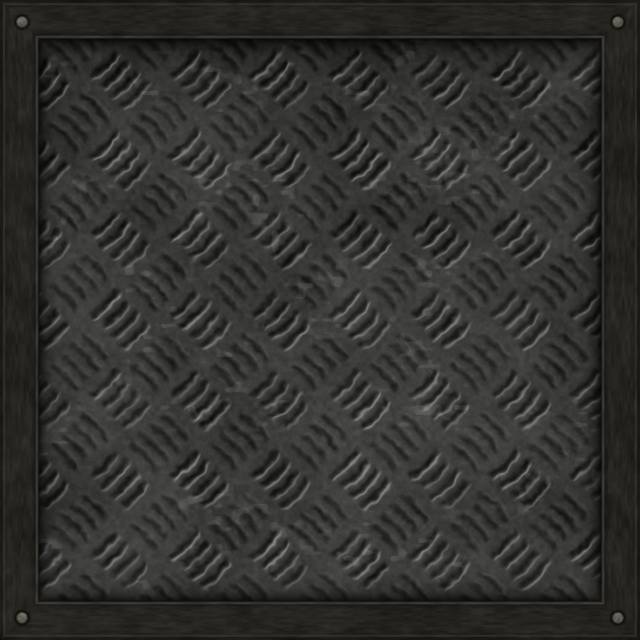
Reproduce this texture procedurally as a three.js fragment shader.

```glsl
// Worn steel tread plate with alternating four-bar groups, set in a dark riveted frame.
varying vec2 vUv;

const float PITCH = 0.125;                  // distance between like groups
const vec2 GROUP_ORIGIN = vec2(0.189, 0.124);
const float BARS = 4.0;                     // bars in each group
const float FRAME_WIDTH = 0.061;
const float RIVET_INSET = 0.0345;
const float RIVET_RADIUS = 0.0095;

const vec3 STEEL = vec3(0.232, 0.236, 0.224);
const vec3 FRAME = vec3(0.142, 0.134, 0.118);
const vec3 EDGE_LIGHT = vec3(0.29, 0.28, 0.25);
const vec3 RIVET = vec3(0.44, 0.44, 0.39);

// Hash and value noise
float hash(vec2 p) {
  vec3 q = fract(vec3(p.xyx) * 0.1031);
  q += dot(q, q.yzx + 33.33);
  return fract((q.x + q.y) * q.z);
}

float noise(vec2 p) {
  vec2 i = floor(p);
  vec2 f = fract(p);
  f = f * f * (3.0 - 2.0 * f);
  return mix(mix(hash(i), hash(i + vec2(1.0, 0.0)), f.x),
             mix(hash(i + vec2(0.0, 1.0)), hash(i + 1.0), f.x), f.y);
}

float fbm(vec2 p) {
  float sum = 0.0;
  float gain = 0.5;
  for (int i = 0; i < 4; i++) {
    sum += gain * noise(p);
    p = p * 2.03 + 17.0;
    gain *= 0.5;
  }
  return sum;
}

// Soft line of given half width
float bell(float x, float width) {
  return exp(-x * x / (width * width));
}

// Brightness change of one embossed bar; lit bars face the light
float barShade(float along, float across, float lit, float seed) {
  float halfLength = 0.35 + 0.06 * seed;
  float taper = 1.0 - smoothstep(halfLength - 0.13, halfLength, abs(along));
  float bow = across + 1.5 * along * along - 0.08;
  float hollow = bell(bow + 0.16, 0.23) * taper;
  float crest = bell(bow - 0.20, 0.115) * taper;
  return mix(-0.095 * hollow + 0.035 * crest,
             -0.125 * hollow + (0.13 + 0.11 * seed) * crest, lit);
}

// Checkerboard of groups turned by 45 degrees
float treadShade(vec2 p) {
  vec2 wobble = vec2(noise(p * 95.0), noise(p * 95.0 + 40.0)) - 0.5;
  vec2 d = (p - GROUP_ORIGIN) / PITCH;
  vec2 diagonal = vec2(d.x + d.y, d.y - d.x) + 0.06 * wobble;
  vec2 cell = floor(diagonal + 0.5);
  vec2 local = diagonal - cell;
  float lit = 1.0 - mod(cell.x + cell.y, 2.0);
  vec2 bar = mix(vec2(local.y, local.x), vec2(local.x, -local.y), lit);
  float slot = (bar.y + 0.5) * BARS;
  float seed = hash(cell * 7.0 + floor(slot) * 3.1 + 90.0);
  return barShade(bar.x, fract(slot) - 0.5, lit, seed);
}

// Plate with stains, grain and scuffs
vec3 plate(vec2 p, float depth) {
  float stain = fbm(p * 9.0 + 3.0) - 0.47;
  float grain = fbm(p * 130.0) - 0.47;
  float scuff = smoothstep(0.66, 0.86, noise(p * vec2(70.0, 110.0) + 9.0))
              * smoothstep(0.45, 0.68, fbm(p * 14.0 + 60.0));
  float wear = 0.75 + 0.5 * noise(p * 40.0 + 5.0);
  float shade = treadShade(p) * wear + 0.12 * stain + 0.10 * grain + 0.08 * scuff;
  float shadow = 1.0 - 0.78 * exp(-max(depth, 0.0) / 0.012);
  float topShadow = 1.0 - 0.3 * exp(-max(1.0 - FRAME_WIDTH - p.y, 0.0) / 0.03);
  return max(STEEL + shade - 0.02 * (p.y - 0.5), 0.035) * shadow * topShadow;
}

// Dark border with grain running along each side
vec3 frame(vec2 p, float edge) {
  vec2 side = min(p, 1.0 - p);
  vec2 stretch = side.x < side.y ? vec2(230.0, 55.0) : vec2(55.0, 230.0);
  float wear = 0.09 * (fbm(p * stretch) - 0.47) + 0.06 * (fbm(p * 24.0) - 0.47);
  float body = smoothstep(0.0, 0.016, edge) * (1.0 - smoothstep(0.046, 0.058, edge));
  vec3 color = (FRAME + wear) * mix(0.72, 1.05, body);
  float rim = 0.55 * bell(edge - 0.0065, 0.0016) + 0.85 * bell(edge - 0.0575, 0.0017);
  return mix(color, EDGE_LIGHT, rim * (0.6 + 0.5 * noise(p * 60.0)));
}

// Domed rivet with a dark seat
vec3 addRivet(vec3 color, vec2 offset, vec2 p) {
  float r = length(offset);
  color *= 1.0 - 0.55 * (1.0 - smoothstep(RIVET_RADIUS, RIVET_RADIUS * 1.6, r));
  float dome = 1.0 - smoothstep(RIVET_RADIUS * 0.65, RIVET_RADIUS * 1.1, r);
  float light = 0.85 + dot(offset, vec2(-0.3, 0.7)) / RIVET_RADIUS * 0.25;
  return mix(color, RIVET * light * (0.85 + 0.3 * noise(p * 300.0)), dome);
}

void main() {
  vec2 side = min(vUv, 1.0 - vUv);
  float edge = min(side.x, side.y);
  float inside = smoothstep(FRAME_WIDTH - 0.001, FRAME_WIDTH + 0.001, edge);
  vec3 color = mix(frame(vUv, edge), plate(vUv, edge - FRAME_WIDTH), inside);
  vec2 corner = mix(vec2(RIVET_INSET), vec2(1.0 - RIVET_INSET), step(0.5, vUv));
  color = addRivet(color, vUv - corner, vUv);
  gl_FragColor = vec4(color, 1.0);
}
```
